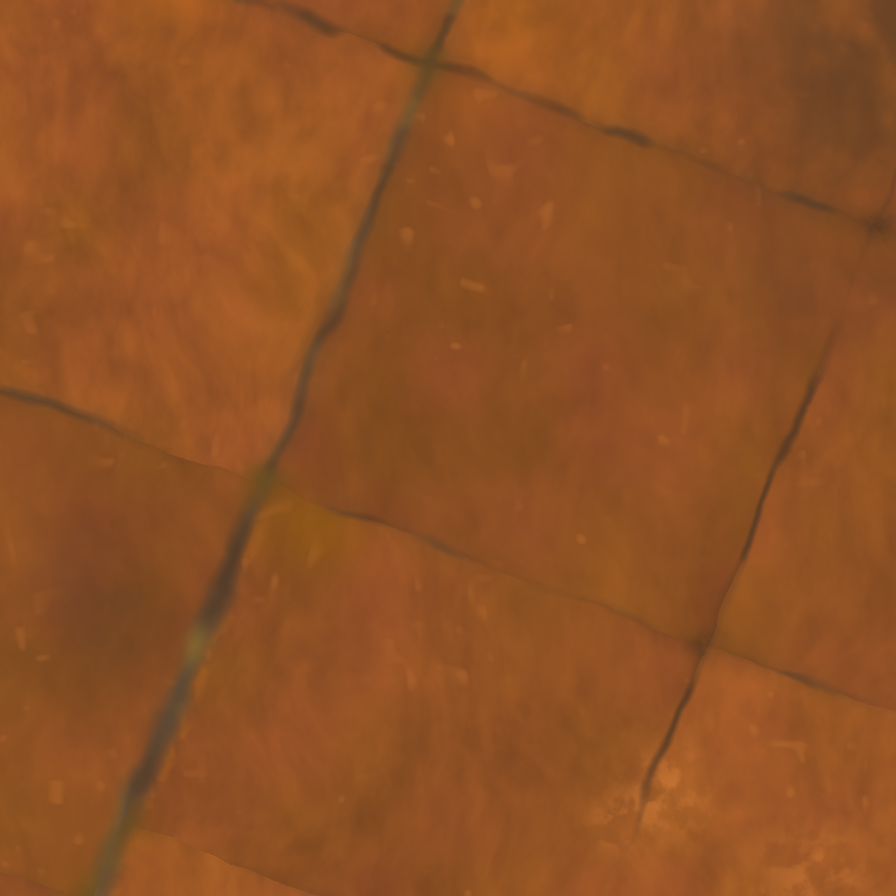
Write a three.js fragment shader that draws this texture.

```glsl
// Worn terracotta floor tiles in a tilted grid with soft, broken, stained joints.
varying vec2 vUv;

const vec2 NODE = vec2(0.293, 0.460);     // one grid crossing
const vec2 ACROSS = vec2(0.495, -0.180);  // tile edge along a row
const vec2 UPWARD = vec2(0.189, 0.469);   // tile edge along a column
const float LOW_ROW = 0.81;               // height of the shorter tiles

const vec3 CLAY_DARK = vec3(0.500, 0.280, 0.132);
const vec3 CLAY_LIGHT = vec3(0.655, 0.365, 0.154);
const vec3 OCHRE = vec3(0.580, 0.350, 0.080);
const vec3 ORANGE = vec3(0.760, 0.420, 0.120);
const vec3 SCUFF = vec3(0.770, 0.450, 0.200);
const vec3 SHADE = vec3(0.370, 0.245, 0.145);
const vec3 GROUT = vec3(0.370, 0.285, 0.205);
const vec3 GROUT_DARK = vec3(0.310, 0.205, 0.130);
const vec3 MOSS = vec3(0.540, 0.410, 0.180);

float hash(vec2 p) {
  vec3 q = fract(vec3(p.xyx) * 0.1031);
  q += dot(q, q.yzx + 33.33);
  return fract((q.x + q.y) * q.z);
}

float noise(vec2 p) {
  vec2 i = floor(p), f = fract(p);
  f = f * f * (3.0 - 2.0 * f);
  return mix(mix(hash(i), hash(i + vec2(1.0, 0.0)), f.x),
             mix(hash(i + vec2(0.0, 1.0)), hash(i + 1.0), f.x), f.y);
}

float fbm(vec2 p) {
  float sum = 0.0, gain = 0.5;
  for (int i = 0; i < 4; i++) {
    sum += gain * noise(p);
    p = mat2(1.6, 1.2, -1.2, 1.6) * p + 17.3;
    gain *= 0.5;
  }
  return sum;
}

// Soft round stain
float blot(vec2 p, vec2 centre, float radius) {
  vec2 d = (p - centre) / radius;
  return exp(-dot(d, d));
}

// Blurred line of the given half width
float joint(float dist, float halfWidth) {
  return 1.0 - smoothstep(0.0, 1.8 * halfWidth, abs(dist));
}

// Grid coordinates: whole numbers lie on the joints
vec2 toGrid(vec2 p) {
  vec2 d = p - NODE;
  float area = ACROSS.x * UPWARD.y - ACROSS.y * UPWARD.x;
  vec2 g = vec2(d.x * UPWARD.y - d.y * UPWARD.x, ACROSS.x * d.y - ACROSS.y * d.x) / area;
  if (g.y < 0.0 && g.x > 0.0) g.y /= LOW_ROW;
  return g;
}

// Fired clay: tone per tile, clouds, short flecks and pale specks
vec3 clay(vec2 p, vec2 tile) {
  float tone = fract(0.22 + dot(tile, vec2(0.30, -0.33)));
  vec2 q = p + tile * 7.0 + 30.0;
  vec2 bent = q + 0.04 * vec2(noise(q * 9.0), noise(q * 9.0 + 40.0));
  float cloud = fbm(bent * 6.0) - 0.47;
  float fleck = fbm(bent * vec2(46.0, 27.0)) - 0.47;
  float t = 0.19 + 0.46 * tone + 1.0 * cloud + (0.38 + 0.6 * tone) * fleck;
  vec3 c = mix(CLAY_DARK, CLAY_LIGHT, clamp(t, -0.4, 1.3));
  c += vec3(0.012, -0.006, 0.014) * (noise(q * 12.0) * 2.0 - 1.0);
  float speck = smoothstep(0.80, 1.0, noise(bent * 52.0)) * smoothstep(0.4, 0.8, noise(q * 8.0));
  return mix(c, SCUFF, 0.35 * speck);
}

void main() {
  vec2 p = vUv;
  vec2 wobble = vec2(fbm(p * 15.0 + 3.0), fbm(p * 15.0 + 51.0)) - 0.47;
  vec2 g = toGrid(p + 0.018 * wobble);
  vec2 line = floor(g + 0.5);
  vec2 dist = (g - line) * vec2(0.526, 0.505);
  float rough = smoothstep(0.25, 0.65, fbm(p * 16.0 + 8.0));
  float grain = smoothstep(0.34, 0.62, fbm(p * 44.0 + 4.0));
  vec3 color = clay(p, floor(g));

  // Broad stains and worn patches
  float warm = blot(p, vec2(0.54, 0.97), 0.08) + 0.8 * blot(p, vec2(0.20, 1.02), 0.07);
  float shade = blot(p, vec2(0.98, 0.95), 0.17) + 0.45 * blot(p, vec2(0.91, 0.69), 0.10)
              + 0.6 * blot(p, vec2(0.10, 0.32), 0.09);
  float scuff = blot(p, vec2(0.75, 0.115), 0.05) + 0.8 * blot(p, vec2(0.69, 0.08), 0.03)
              + 0.8 * blot(p, vec2(0.91, 0.02), 0.06);
  color = mix(color, ORANGE, 0.6 * min(warm, 1.0) * (0.3 + 0.7 * rough));
  color = mix(color, SHADE, shade * (0.3 + 0.5 * rough));
  color = mix(color, OCHRE, 0.7 * blot(p, vec2(0.36, 0.415), 0.05) * step(g.y, 0.0));
  color = mix(color, SCUFF, 0.95 * min(scuff, 1.0) * (0.25 + 0.75 * grain));

  // Row joints: thin, soft and fading in and out along their length
  float wave = 0.5 + 0.5 * cos(7.854 * (g.x - 1.1));
  float rowWear = clamp(0.18 + 0.55 * wave * wave + 0.5 * line.y, 0.12, 0.75);
  float broken = 0.35 + 0.65 * smoothstep(0.2, 0.6, noise(p * 20.0 + 9.0));
  float row = joint(dist.y, 0.0045 + 0.004 * noise(p * 25.0)) * rowWear * broken;
  row = max(row, 0.22 * rowWear * joint(dist.y, 0.016));
  color = mix(color, mix(GROUT_DARK, GROUT, 0.6 * rough), row);

  // Column joints: one wide and patchy, its neighbours thin and broken
  float wide = 1.0 - min(abs(line.x), 1.0);
  float upper = smoothstep(-0.25, 0.15, g.y);
  float thinWear = 0.8 * smoothstep(-0.75, -0.2, g.y) * broken;
  thinWear *= 1.0 - blot(vec2(g.y, 0.0), vec2(0.84, 0.0), 0.13);
  float halfWidth = mix(0.005, mix(0.0125, 0.0085, upper), wide) * (0.6 + 0.8 * noise(p * 24.0 + 5.0));
  float column = joint(dist.x, halfWidth) * mix(thinWear, mix(1.0, 0.8, upper), wide);
  column = max(column, 0.25 * wide * joint(dist.x, 0.018));
  float moss = 0.55 * smoothstep(0.55, 0.85, noise(p * 24.0 + 2.0)) + blot(p, vec2(0.213, 0.28), 0.025);
  vec3 fill = mix(GROUT_DARK, GROUT, 0.2 + wide * (0.2 + 0.6 * rough));
  fill = mix(fill, MOSS, wide * 0.8 * min(moss, 1.0));
  color = mix(color, ORANGE, 0.4 * joint(dist.x - 0.017, 0.007) * wide * (1.0 - upper) * grain);
  color = mix(color, fill, column);

  // Ochre and grime gathered at the crossings
  float near = dot(dist, dist);
  color = mix(color, OCHRE * 0.85, 0.45 * exp(-near / 0.0016) * rough);
  color = mix(color, mix(GROUT_DARK, MOSS * 0.75, wide), 0.7 * exp(-near / 0.0004) * (0.4 + 0.6 * grain));
  gl_FragColor = vec4(clamp(color, 0.0, 1.0), 1.0);
}
```
